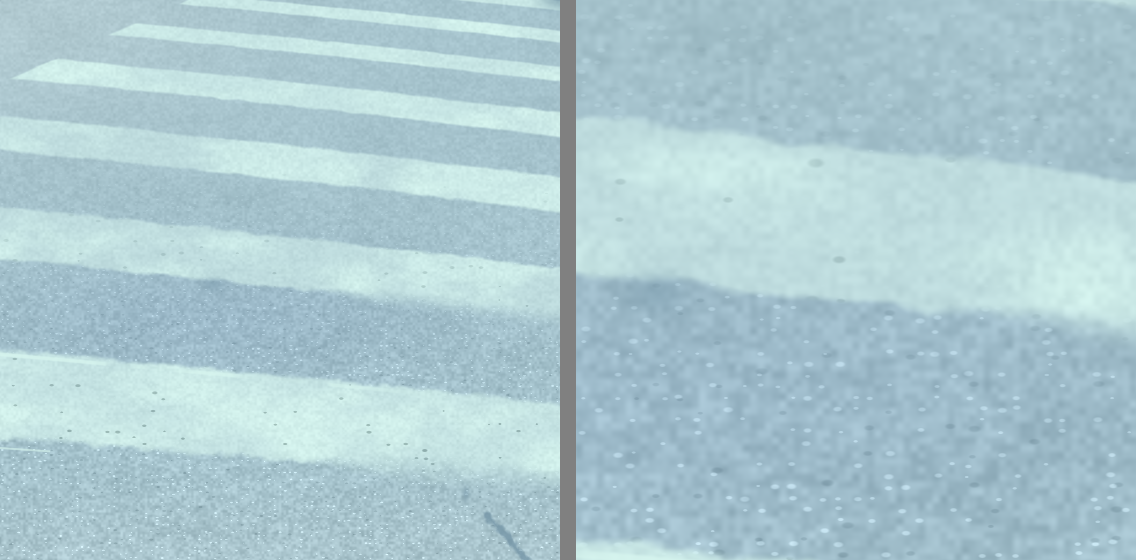
Left: the whole. Right: its middle third, enlarged.
Reproduce this texture procedurally as a WebGL 2 fragment shader.

```glsl
#version 300 es
precision highp float;

uniform vec2 u_resolution;
out vec4 fragColor;

const vec3 ASPHALT_DARK = vec3(0.595, 0.710, 0.775);
const vec3 ASPHALT = vec3(0.645, 0.762, 0.800);
const vec3 ASPHALT_PALE = vec3(0.695, 0.790, 0.815);
const vec3 PAINT_WORN = vec3(0.740, 0.855, 0.865);
const vec3 PAINT = vec3(0.785, 0.905, 0.900);
const vec3 PAINT_BRIGHT = vec3(0.840, 0.960, 0.935);
const vec3 CRACK = vec3(0.440, 0.570, 0.640);

float hash(vec2 p) {
    vec3 q = fract(p.xyx * 0.1031);
    q += dot(q, q.yzx + 33.33);
    return fract((q.x + q.y) * q.z);
}

float noise(vec2 p) {
    vec2 cell = floor(p), f = fract(p);
    f = f * f * (3.0 - 2.0 * f);
    float low = mix(hash(cell), hash(cell + vec2(1, 0)), f.x);
    float high = mix(hash(cell + vec2(0, 1)), hash(cell + vec2(1, 1)), f.x);
    return mix(low, high, f.y);
}

float fbm(vec2 p) {
    float sum = 0.0, weight = 0.5;
    for (int i = 0; i < 4; i++) {
        sum += weight * noise(p);
        p = p * 2.03 + 17.1;
        weight *= 0.5;
    }
    return sum / 0.9375;
}

float segmentDistance(vec2 p, vec2 a, vec2 b) {
    vec2 ab = b - a;
    return length(p - a - ab * clamp(dot(p - a, ab) / dot(ab, ab), 0.0, 1.0));
}

float blob(vec2 p, vec2 center, vec2 size) {
    vec2 d = (p - center) / size;
    return exp(-dot(d, d));
}

// One stretched fleck in some of the grid cells
float flecks(vec2 p, vec2 grid, float density, float seed) {
    vec2 cell = floor(p * grid);
    vec2 offset = vec2(hash(cell + seed), hash(cell + seed + 41.0)) - 0.5;
    float size = mix(0.12, 0.32, hash(cell + seed + 83.0));
    float d = length((fract(p * grid) - 0.5 - offset * 0.3) * vec2(0.8, 1.0));
    return step(hash(cell + seed + 127.0), density) * (1.0 - smoothstep(size * 0.4, size, d));
}

// Depth across the road: whole numbers are the near edges of the bars
float stripePhase(vec2 p) {
    float depth = 1.0 / (p.y + 0.521);
    float phase = (depth - mix(0.768, 0.724, p.x)) / mix(0.250, 0.194, p.x);
    return phase + 0.1 * max(phase - 4.0, 0.0);
}

vec3 asphaltColor(vec2 p, float near, float grain) {
    vec3 color = mix(ASPHALT, ASPHALT_PALE, 0.9 * blob(p, vec2(0.0), vec2(0.5, 0.25)));
    color = mix(color, ASPHALT_DARK, 0.85 * blob(p, vec2(0.38, 0.57), vec2(0.42, 0.12)));
    color = mix(color, ASPHALT_PALE, 0.45 * smoothstep(0.80, 1.0, p.y));
    color += 0.05 * (fbm(p * vec2(9.0, 14.0)) - 0.5);
    color += grain * mix(0.07, 0.17, near);
    color += 0.15 * near * flecks(p, vec2(105.0, 150.0), 0.22, 3.0);
    return color - 0.09 * near * flecks(p, vec2(80.0, 120.0), 0.10, 19.0);
}

vec3 paintColor(vec2 p, float row, float across, float grain, float near) {
    float wear = row > 0.5 && row < 2.5 ? 0.75 : 0.15;
    float patches = fbm(p * vec2(7.0, 16.0) + row * 5.0);
    vec3 color = mix(PAINT, PAINT_BRIGHT, smoothstep(0.35, 0.75, patches) * (1.0 - 0.6 * wear));
    color = mix(color, PAINT_WORN, wear * smoothstep(0.65, 0.35, patches));
    color = mix(color, PAINT_BRIGHT, 0.25 * smoothstep(2.5, 5.0, row));
    // Polished patches along a wheel track
    vec2 track = vec2(0.52 + 0.115 * row, 0.1);
    color = mix(color, PAINT_BRIGHT, 0.9 * blob(vec2(p.x, across), track, vec2(0.045, 0.15)));
    color += grain * 0.045;
    return color - 0.22 * near * flecks(p, vec2(60.0, 85.0), 0.06, 57.0);
}

void main() {
    vec2 p = gl_FragCoord.xy / u_resolution;
    p.y = 1.0 - p.y;
    float near = smoothstep(0.15, 0.85, p.y);
    float grain = 0.6 * noise(p * 230.0) + 0.4 * noise(p * vec2(110.0, 160.0)) - 0.5;

    // Bars with ragged, partly faded edges
    float phase = stripePhase(p);
    float pixel = fwidth(phase);
    float row = floor(phase + 0.3);
    float ragged = 0.045 * (fbm(p * vec2(35.0, 50.0)) - 0.5);
    float across = phase - row + ragged;
    float width = mix(0.42, 0.34, smoothstep(2.5, 4.5, row));
    float fade = 0.07 * smoothstep(0.53, 0.75, p.x) * step(row, 1.5);
    float soft = 0.8 * pixel + 0.012;
    float bar = smoothstep(-soft - fade, soft + fade, across);
    bar *= smoothstep(-soft, soft, width - across);
    float leftEnd = p.x - 0.026 - 2.25 * (0.138 - p.y);
    bar *= smoothstep(-0.006, 0.006, leftEnd + 0.2 * ragged);
    bar *= 0.93 + 0.14 * min(grain, 0.5);

    vec3 color = mix(asphaltColor(p, near, grain),
                     paintColor(p, row, across, grain, near), clamp(bar, 0.0, 1.0));

    // Thin bright rims by the nearest bar
    float rim = 1.0 - smoothstep(0.004, 0.010 + pixel, abs(phase - 0.395));
    rim *= step(abs(row), 0.5) * smoothstep(0.85, 0.5, p.x) * smoothstep(0.3, 0.6, noise(p * 28.0));
    float dash = segmentDistance(p, vec2(0.0, 0.800), vec2(0.088, 0.806));
    rim = max(rim, 0.8 * (1.0 - smoothstep(0.0005, 0.003, dash)));
    color = mix(color, PAINT_BRIGHT, 0.8 * rim);

    // Crack, stains and the shaded far corner
    float crack = segmentDistance(p, vec2(0.87, 0.92), vec2(0.94, 1.0)) + 0.016 * (fbm(p * 60.0) - 0.5);
    float stain = 0.75 * (1.0 - smoothstep(0.002, 0.010, crack));
    stain = max(stain, 0.50 * blob(p, vec2(0.832, 0.882), vec2(0.006, 0.012)));
    stain = max(stain, 0.45 * blob(p, vec2(0.382, 0.508), vec2(0.017, 0.011)));
    stain = max(stain, 0.60 * blob(p, vec2(1.0, 0.0), vec2(0.035, 0.018)));
    color = mix(color, CRACK, stain);

    fragColor = vec4(clamp(color, 0.0, 1.0), 1.0);
}
```
